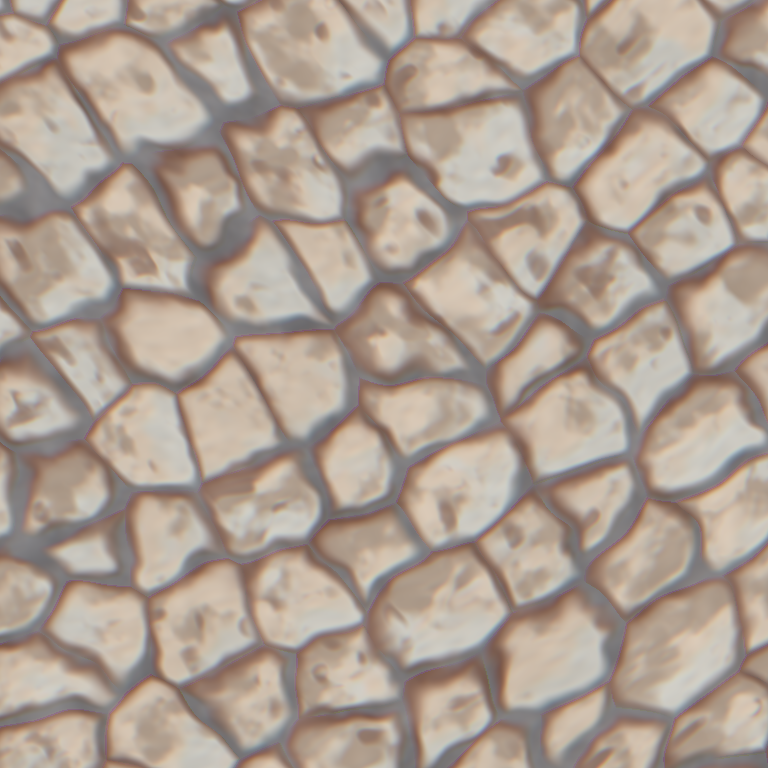
This texture is drawn by a Shadertoy shader. Its source:

```glsl
#define CELLS 8.1
#define JITTER 0.56
#define SIZE_SPREAD 0.28
#define TILT 0.50
#define FRINGE 0.0022
#define SOFTNESS 0.075
#define ROUNDING 32.0
#define TAN vec3(0.82, 0.755, 0.685)
#define PALE vec3(0.785, 0.775, 0.745)
#define SHADE vec3(0.67, 0.60, 0.535)
#define BROWN vec3(0.49, 0.375, 0.325)
#define GREY vec3(0.48, 0.47, 0.475)

vec3 hash3(vec2 p) {
    vec3 q = fract(vec3(p.xyx) * vec3(0.1031, 0.1030, 0.0973));
    q += dot(q, q.yxz + 33.33);
    return fract((q.xxy + q.yzz) * q.zyx);
}

float noise(vec2 p) {
    vec2 i = floor(p), f = fract(p);
    f = f * f * (3.0 - 2.0 * f);
    float low = mix(hash3(i).x, hash3(i + vec2(1, 0)).x, f.x);
    float high = mix(hash3(i + vec2(0, 1)).x, hash3(i + vec2(1, 1)).x, f.x);
    return mix(low, high, f.y);
}

float fbm(vec2 p) {
    return 0.55 * noise(p) + 0.3 * noise(p * 2.1 + 7.3) + 0.15 * noise(p * 4.3 + 2.9);
}

mat2 rotation(float a) {
    return mat2(cos(a), -sin(a), sin(a), cos(a));
}

// Stone centre in xy, squared radius in z
vec3 site(vec2 cell) {
    vec3 h = hash3(cell + 40.0);
    return vec3(cell + 0.5 + JITTER * (h.xy - 0.5), SIZE_SPREAD * (h.z - 0.5));
}

vec3 paving(vec2 p) {
    // Bend the rows, then roughen the outlines
    vec2 q = p + 0.04 * sin(5.0 * p.yx + vec2(2.6, 5.2));
    q = rotation(TILT) * q * CELLS * vec2(0.96, 1.04) + 10.0;
    q += 0.14 * (vec2(noise(q * 2.3), noise(q * 2.3 + 31.0)) - 0.5);

    // Owning stone of a weighted Voronoi layout
    vec2 owner = floor(q);
    vec3 own = vec3(0.0);
    float best = 1e5;
    for (int y = -2; y <= 2; y++)
    for (int x = -2; x <= 2; x++) {
        vec2 cell = floor(q) + vec2(x, y);
        vec3 s = site(cell);
        float power = dot(q - s.xy, q - s.xy) - s.z;
        if (power < best) { best = power; owner = cell; own = s; }
    }

    // Distance to the joints, with rounded corners
    float joint = 1e5, sum = 0.0;
    for (int y = -2; y <= 2; y++)
    for (int x = -2; x <= 2; x++) {
        if (x == 0 && y == 0) continue;
        vec3 s = site(owner + vec2(x, y));
        float power = dot(q - s.xy, q - s.xy) - s.z;
        float d = (power - best) / (2.0 * max(length(s.xy - own.xy), 0.05));
        joint = min(joint, d);
        sum += exp(-ROUNDING * d);
    }
    float inside = -log(sum) / ROUNDING;

    // Per-stone chips and gap width
    vec3 h = hash3(owner + 91.0);
    vec2 grain = q + h.xy * 50.0;
    inside += 0.17 * (noise(grain * 2.7) - 0.5) + 0.06 * (noise(grain * 6.5) - 0.5);
    float depth = inside - mix(0.0, 0.14, h.z * h.z);
    float stone = smoothstep(-SOFTNESS, SOFTNESS, depth - 0.02) * smoothstep(-0.04, 0.09, joint);

    // Stone face: pale side, worn patches, pits and faint grain
    float side = dot(q - own.xy, rotation(TILT) * vec2(0.7, -0.7));
    float mottling = fbm(grain * 2.8);
    vec3 face = mix(TAN, PALE, smoothstep(0.40, 0.70, fbm(grain * 1.9 + 9.0) + 0.4 * side));
    float worn = smoothstep(0.46, 0.76, mottling + 0.26 * (h.x - 0.5) - 0.2 * side);
    face = mix(face, SHADE, worn);
    float pits = smoothstep(0.66, 0.90, noise(grain * 4.4 + 3.0)) * step(0.35, h.y);
    face = mix(face, BROWN, 0.6 * pits * smoothstep(0.3, 0.55, mottling));
    face += 0.05 * (noise(grain * vec2(7.0, 11.0)) - 0.5) + 0.03 * (h.x - 0.5);

    // Bevel: lit towards the lower right, rusty towards the upper left
    float rim = 1.0 - smoothstep(0.03, 0.17, depth);
    face = mix(face, PALE + 0.03, 0.6 * rim * smoothstep(0.05, 0.3, side));
    face = mix(face, BROWN + 0.12, 0.45 * rim * smoothstep(0.05, 0.3, -side));

    // Joint filling: brown against the stones, grey in wide gaps
    float wide = smoothstep(-0.02, 0.10, -depth + 0.10 * (noise(q * 3.0) - 0.5) + 0.10 * side);
    vec3 filling = mix(BROWN, GREY, wide);
    filling += 0.16 * (fbm(q * 3.0 + 5.0) - 0.45);

    return mix(filling, face, stone);
}

void mainImage(out vec4 fragColor, in vec2 fragCoord) {
    vec2 p = fragCoord / iResolution.y;
    // Lens fringing: warm upper left edges, cool lower right edges
    vec2 shift = FRINGE * vec2(0.75, -0.66);
    vec3 color = vec3(paving(p + shift).r, paving(p).g, paving(p - shift).b);
    fragColor = vec4(clamp(color, 0.0, 1.0), 1.0);
}
```
